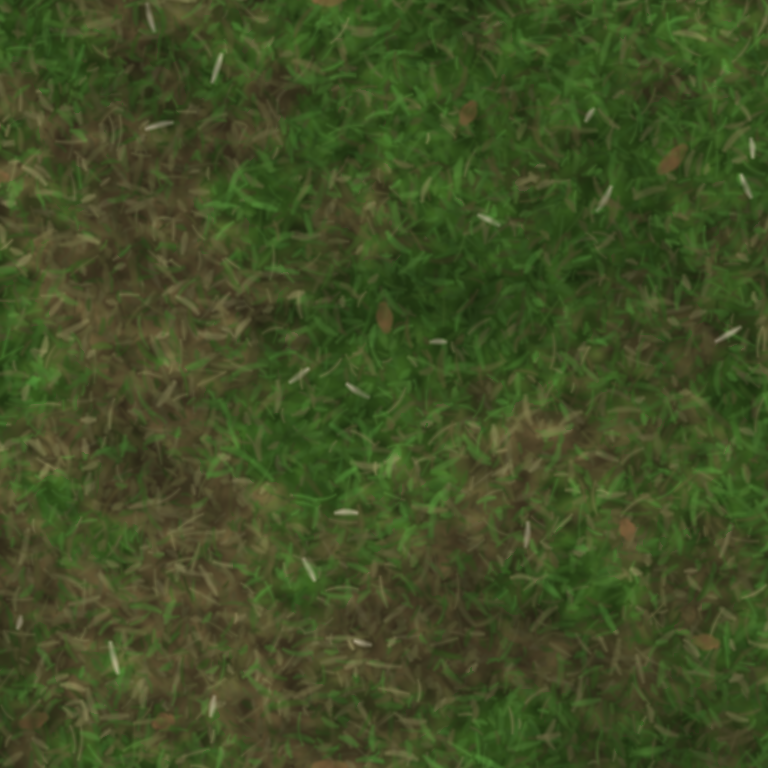
A WebGL 1 fragment shader for this texture:

```glsl
precision highp float;
// Patchy lawn seen from above: short grass, dry straw, bare soil and pale chips.
uniform vec2 u_resolution;

#define PATCH_SCALE 4.6
#define CLUMP_SCALE 15.0
#define BLADE_CELLS 32.0
#define BLADE_LAYERS 9
#define BLADE_OPACITY 0.55
#define SOFTNESS 0.0034
#define LITTER_CELLS 9.0
#define LITTER_CHANCE 0.36
#define MOTTLE 0.40
#define LIGHT_RANGE 0.85
#define BRIGHTNESS 1.13

const vec3 SOIL = vec3(0.27, 0.235, 0.145);
const vec3 TURF = vec3(0.17, 0.27, 0.09);
const vec3 OLIVE = vec3(0.27, 0.31, 0.16);
const vec3 GREEN_DARK = vec3(0.15, 0.25, 0.075);
const vec3 GREEN_LIGHT = vec3(0.26, 0.44, 0.18);
const vec3 STRAW_DARK = vec3(0.25, 0.23, 0.13);
const vec3 STRAW_LIGHT = vec3(0.48, 0.46, 0.32);
const vec3 CHIP = vec3(0.62, 0.59, 0.50);
const vec3 DEAD_LEAF = vec3(0.42, 0.31, 0.20);

float hash(vec2 p) {
  return fract(sin(dot(p, vec2(127.1, 311.7))) * 43758.5453);
}

float noise(vec2 p) {
  vec2 i = floor(p), f = fract(p);
  f = f * f * (3.0 - 2.0 * f);
  return mix(mix(hash(i), hash(i + vec2(1.0, 0.0)), f.x),
             mix(hash(i + vec2(0.0, 1.0)), hash(i + 1.0), f.x), f.y);
}

float fbm(vec2 p) {
  float sum = 0.0, amp = 0.5;
  for (int i = 0; i < 4; i++) {
    sum += amp * noise(p);
    p = mat2(1.6, 1.2, -1.2, 1.6) * p + 7.3;
    amp *= 0.5;
  }
  return sum / 0.9375;
}

// Soft mask of a bent, tapered stroke; halfLen and halfWidth in canvas units.
float stroke(vec2 p, float angle, float halfLen, float halfWidth, float bend) {
  float c = cos(angle), s = sin(angle);
  p = vec2(c * p.x + s * p.y, c * p.y - s * p.x);
  float t = min(p.x * p.x / (halfLen * halfLen), 1.0);
  p.y -= bend * halfLen * t;
  float d = length(vec2(max(abs(p.x) - halfLen, 0.0), p.y));
  return 1.0 - smoothstep(-SOFTNESS, SOFTNESS, d - halfWidth * (1.0 - 0.4 * t));
}

// One scattered layer of grass and straw, painted over the given colour.
vec3 bladeLayer(vec3 color, vec2 uv, float layer, float lushness) {
  vec2 grid = uv * BLADE_CELLS + layer * vec2(0.37, 0.61);
  vec2 home = floor(grid);
  float depth = mix(0.7, 1.1, layer / float(BLADE_LAYERS - 1));
  for (int y = -1; y <= 1; y++) {
    for (int x = -1; x <= 1; x++) {
      vec2 cell = home + vec2(float(x), float(y));
      vec2 seed = cell + layer * 57.0;
      float a = hash(seed), b = hash(seed + 13.7);
      float kind = hash(seed + 29.3), tone = hash(seed + 41.9);
      vec2 offset = (grid - cell - vec2(a, b)) / BLADE_CELLS;
      float angle = 6.2832 * fract(a * 17.0 + b * 5.0);
      float size = fract(a * 7.0 + b * 23.0);
      float halfLen = mix(0.005, 0.022, size * size);
      float halfWidth = mix(0.0018, 0.0048, fract(tone * 11.0));
      float mask = stroke(offset, angle, halfLen, halfWidth, 0.4 * (kind - 0.5));
      vec3 green = mix(GREEN_DARK, GREEN_LIGHT, tone);
      vec3 straw = mix(STRAW_DARK, STRAW_LIGHT, tone * tone);
      vec3 blade = mix(straw, green, step(kind, mix(0.24, 0.8, lushness)));
      blade = mix(blade, OLIVE, 0.4 * b);
      color = mix(color, blade * depth, mask * BLADE_OPACITY);
    }
  }
  return color;
}

// Sparse pale chips and a few broader dead leaves.
vec3 litter(vec3 color, vec2 uv) {
  vec2 grid = uv * LITTER_CELLS;
  vec2 home = floor(grid);
  for (int y = -1; y <= 1; y++) {
    for (int x = -1; x <= 1; x++) {
      vec2 cell = home + vec2(float(x), float(y));
      float a = hash(cell + 71.3), b = hash(cell + 83.1), kind = hash(cell + 97.7);
      vec2 offset = (grid - cell - vec2(a, b)) / LITTER_CELLS;
      float isLeaf = step(0.6, kind);
      float halfLen = mix(0.006, 0.02, fract(a * 9.0));
      float halfWidth = mix(0.0036, 0.011, isLeaf);
      float mask = stroke(offset, 6.2832 * b, halfLen, halfWidth, 0.2 * (a - 0.5));
      float present = step(hash(cell + 5.9), LITTER_CHANCE);
      float wear = 0.35 + 0.5 * noise(uv * 90.0);
      color = mix(color, mix(CHIP, DEAD_LEAF, isLeaf), mask * present * wear);
    }
  }
  return color;
}

void main() {
  vec2 uv = gl_FragCoord.xy / min(u_resolution.x, u_resolution.y);

  // Patches of lush grass and worn soil, broken up into clumps
  float cover = 0.6 * fbm(uv * PATCH_SCALE + 3.1) + 0.4 * fbm(uv * CLUMP_SCALE + 8.7);
  float lushness = smoothstep(0.34, 0.62, cover);
  vec3 color = mix(SOIL, TURF, lushness) * mix(0.65, 1.2, noise(uv * 50.0));

  for (int i = 0; i < BLADE_LAYERS; i++) {
    color = bladeLayer(color, uv, float(i), lushness);
  }
  color = litter(color, uv);

  // Small shadows and broad uneven light
  float mottle = 0.65 * noise(uv * 44.0 + 11.0) + 0.35 * noise(uv * 95.0);
  float light = 0.55 * fbm(uv * 5.0 + 19.0) + 0.45 * fbm(uv * 17.0 + 31.0);
  color *= BRIGHTNESS * (1.0 + MOTTLE * (mottle - 0.5));
  color *= 1.0 + LIGHT_RANGE * (light - 0.5);
  gl_FragColor = vec4(color, 1.0);
}
```
